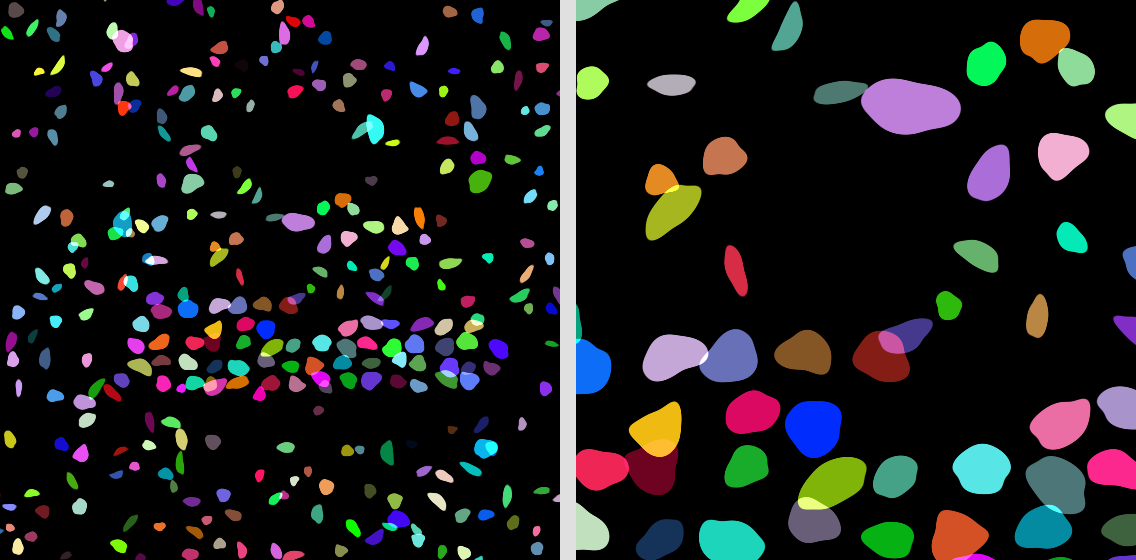
Left, the full canvas; right, a detail of the centre.
Write a Shadertoy shader that draws this pattern.

```glsl
// Scattered flat-coloured pebble grains on black, with a dense lens-shaped band.
// Each layer jitters one wobbly, slightly bent ellipse per grid cell; a density
// rule decides which cells are filled, and overlapping grains add their light.

const float TAU = 6.2831853;

vec3 hash3(vec2 cell, float seed) {
    vec3 p = fract(vec3(cell.xyx + seed * 7.31) * vec3(0.1031, 0.1030, 0.0973));
    p += dot(p, p.yxz + 33.33);
    return fract((p.xxy + p.yzz) * p.zyx);
}

mat2 rotation(float angle) {
    float c = cos(angle), s = sin(angle);
    return mat2(c, -s, s, c);
}

// 1 inside the crowded band, 0 elsewhere
float bandMask(vec2 pos) {
    vec2 q = pos - vec2(0.565, 0.375);
    q.y += 0.05 * q.x;
    q /= vec2(0.33, 0.075);
    return step(dot(q * q, q * q), 1.0);
}

// Layered sines that gather grains into loose groups, about -1 to 1
float clumping(vec2 pos) {
    return 0.5 * sin(15.0 * pos.x + 4.0 * sin(7.0 * pos.y))
         + 0.5 * sin(19.0 * pos.y - 3.0 * sin(9.0 * pos.x) + 1.0);
}

// Approximate signed distance to a bent ellipse with a wavy outline
float grainDistance(vec2 p, float radius, float aspect, vec3 shape) {
    float stretch = sqrt(aspect);
    vec2 q = p / (radius * vec2(stretch, 1.0 / stretch));
    q.y += (shape.x - 0.5) * 0.7 * (q.x * q.x - 0.4);
    float a = atan(q.y, q.x);
    float outline = 1.0 + 0.07 * sin(2.0 * a + TAU * shape.y)
                        + 0.08 * sin(3.0 * a + TAU * shape.z)
                        + 0.03 * sin(5.0 * a + TAU * shape.x);
    return (length(q) - outline) * radius / stretch;
}

// fill: share of filled cells at the bottom and at the top
// radii: smallest and largest mean radius; tilt: range of directions
vec3 grainLayer(vec2 uv, vec2 cells, float jitter, vec2 radii, float maxAspect,
                float tilt, vec2 fill, float clump, bool inBand,
                float seed, float pixel) {
    vec3 light = vec3(0.0);
    vec2 home = floor(uv * cells);
    for (int j = -1; j <= 1; j++) {
        for (int i = -1; i <= 1; i++) {
            vec2 cell = home + vec2(i, j);
            vec3 place = hash3(cell, seed);
            vec3 form = hash3(cell, seed + 11.0);
            vec3 shape = hash3(cell, seed + 23.0);
            vec3 colour = hash3(cell, seed + 37.0);

            vec2 centre = (cell + 0.5 + jitter * (place.xy - 0.5)) / cells;
            float density = mix(fill.x, fill.y, smoothstep(0.2, 0.8, centre.y));
            density += clump * clumping(centre);
            float band = bandMask((cell + 0.5) / cells);
            density *= inBand ? band : 1.0 - band;
            if (place.z >= density) continue;

            vec2 p = rotation(tilt * (form.x - 0.5)) * (uv - centre);
            float radius = mix(radii.x, radii.y, form.y);
            float aspect = mix(1.1, maxAspect, form.z * form.z);
            float d = grainDistance(p, radius, aspect, shape);
            light += colour * smoothstep(0.5 * pixel, -0.5 * pixel, d);
        }
    }
    return light;
}

void mainImage(out vec4 fragColor, in vec2 fragCoord) {
    vec2 uv = fragCoord / iResolution.y;
    float pixel = 1.0 / iResolution.y;

    // Small loose grains
    vec3 light = grainLayer(uv, vec2(22.0), 0.85, vec2(0.0075, 0.0145), 2.8,
                            TAU * 0.5, vec2(0.60, 0.45), 0.30, false, 3.0, pixel);
    // Few large grains, mostly near the top
    light += grainLayer(uv, vec2(8.0), 0.9, vec2(0.015, 0.022), 1.9,
                        TAU * 0.5, vec2(0.10, 0.32), 0.0, false, 17.0, pixel);
    // Crowded band of mostly level grains
    light += grainLayer(uv, vec2(22.0, 30.0), 0.45, vec2(0.0115, 0.0175), 1.9,
                        1.3, vec2(0.95), 0.0, true, 29.0, pixel);

    fragColor = vec4(min(light, 1.0), 1.0);
}
```
